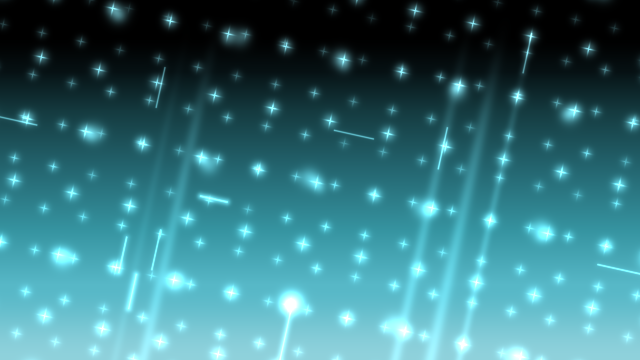
Reproduce this background procedurally as a WebGL 2 fragment shader.

```glsl
#version 300 es
precision highp float;
// Sparkles over a black-to-aqua gradient, crossed by slanted light beams.
// Stars and hazy glows repeat on tilted grids; thin streaks and beams follow
// the same tilted axes. All lengths are in units of the canvas height.

uniform vec2 u_resolution;
out vec4 outColor;

const float TILT = 0.2176;
const vec3 LIGHT = vec3(0.50, 0.83, 0.88);

float hash(vec2 p) {
    return fract(sin(dot(p, vec2(127.1, 311.7))) * 43758.5);
}

float bell(float d, float width) {
    return exp(-d * d / (width * width));
}

// Rotates a canvas point onto the tilted axes.
vec2 tilt(vec2 p) {
    float c = cos(TILT), s = sin(TILT);
    return vec2(c * p.x - s * p.y, s * p.x + c * p.y);
}

// Vertical gradient, from pale aqua below to black above.
vec3 sky(float y) {
    vec3 c = vec3(0.56, 0.82, 0.86);
    c = mix(c, vec3(0.34, 0.72, 0.78), smoothstep(0.0, 0.21, y));
    c = mix(c, vec3(0.21, 0.58, 0.63), clamp((y - 0.21) / 0.15, 0.0, 1.0));
    c = mix(c, vec3(0.14, 0.40, 0.44), clamp((y - 0.36) / 0.17, 0.0, 1.0));
    c = mix(c, vec3(0.08, 0.23, 0.25), clamp((y - 0.53) / 0.16, 0.0, 1.0));
    c = mix(c, vec3(0.025, 0.07, 0.08), clamp((y - 0.69) / 0.11, 0.0, 1.0));
    return mix(c, vec3(0.0), smoothstep(0.78, 0.90, y));
}

// Offset from the nearest grid node in xy, random value of the node in z.
vec3 gridNode(vec2 q, vec2 node, vec2 cell) {
    vec2 g = (q - tilt(node)) / cell;
    vec2 id = floor(g + 0.5);
    return vec3((g - id) * cell, hash(id));
}

// Small cross within a round glow.
float star(vec2 d, float arm, float halo) {
    vec2 a = abs(d);
    float crossLight = max(bell(a.x, 0.0023) * bell(a.y, arm),
                           bell(a.y, 0.0023) * bell(a.x, arm));
    return 0.65 * crossLight + 0.48 * bell(length(d), halo);
}

// Soft cloud made of two uneven blobs.
float haze(vec3 node) {
    vec2 side = vec2(node.z - 0.5, 0.3 - 0.6 * fract(node.z * 7.3)) * 0.05;
    return 0.36 * bell(length(node.xy - side), 0.026)
         + 0.20 * bell(length(node.xy + 0.4 * side), 0.018);
}

// Thin line with rounded ends and an optional glow around it.
float streak(vec2 d, float halfLength, float glow) {
    if (halfLength < 0.0) d = d.yx;
    float along = max(abs(d.y) - abs(halfLength), 0.0);
    float dist = length(vec2(d.x, along));
    return 0.48 * bell(dist, 0.0025) + glow * bell(dist, 0.010);
}

// Long shaft of light that fades out toward the top.
float beam(vec2 q, float x, float width, float strength, float y) {
    return strength * bell(q.x - x, width) * smoothstep(0.98, 0.55, y);
}

void main() {
    vec2 p = gl_FragCoord.xy / u_resolution.y;
    vec2 q = tilt(p);
    float light = 0.0;

    // Beams
    light += beam(q, 0.388, 0.016, 0.16, p.y);
    light += beam(q, 0.311, 0.012, 0.05, p.y);
    light += beam(q, 1.072, 0.015, 0.17, p.y);
    light += beam(q, 1.167, 0.017, 0.18, p.y);
    light += beam(q, 1.246, 0.011, 0.15, p.y);

    // Large stars, small stars and hazy glows
    vec3 big = gridNode(q, vec2(0.8796, 0.4931), vec2(0.1644, 0.1750));
    vec3 small = gridNode(q, vec2(0.956, 0.6019), vec2(0.1107, 0.1186));
    vec3 cloud = gridNode(q, vec2(0.8796, 0.486), vec2(0.3195, 0.3426));
    light += mix(0.85, 1.1, big.z) * star(big.xy, 0.014, 0.019);
    light += mix(0.30, 0.65, small.z) * star(small.xy, 0.011, 0.015)
           * mix(1.0, 0.55, smoothstep(0.8, 1.0, p.y));
    light += haze(cloud);

    // Streaks: centre, half length (negative runs sideways), glow
    const vec4 streaks[11] = vec4[11](
        vec4(0.446, 0.757, 0.056, 0.05), vec4(0.434, 0.306, 0.056, 0.06),
        vec4(0.341, 0.292, 0.050, 0.18), vec4(0.368, 0.190, 0.048, 0.32),
        vec4(1.465, 0.852, 0.055, 0.12), vec4(1.230, 0.588, 0.058, 0.05),
        vec4(0.792, 0.065, 0.070, 0.25), vec4(0.051, 0.664, -0.052, 0.05),
        vec4(0.983, 0.626, -0.055, 0.03), vec4(0.594, 0.447, -0.037, 0.42),
        vec4(1.720, 0.252, -0.060, 0.05));
    for (int i = 0; i < 11; i++) {
        vec4 s = streaks[i];
        light += streak(q - tilt(s.xy), s.z, s.w);
    }

    // Bright orb
    light += 0.9 * bell(length(p - vec2(0.808, 0.160)), 0.027);

    outColor = vec4(min(sky(p.y) + LIGHT * light, 1.0), 1.0);
}
```
